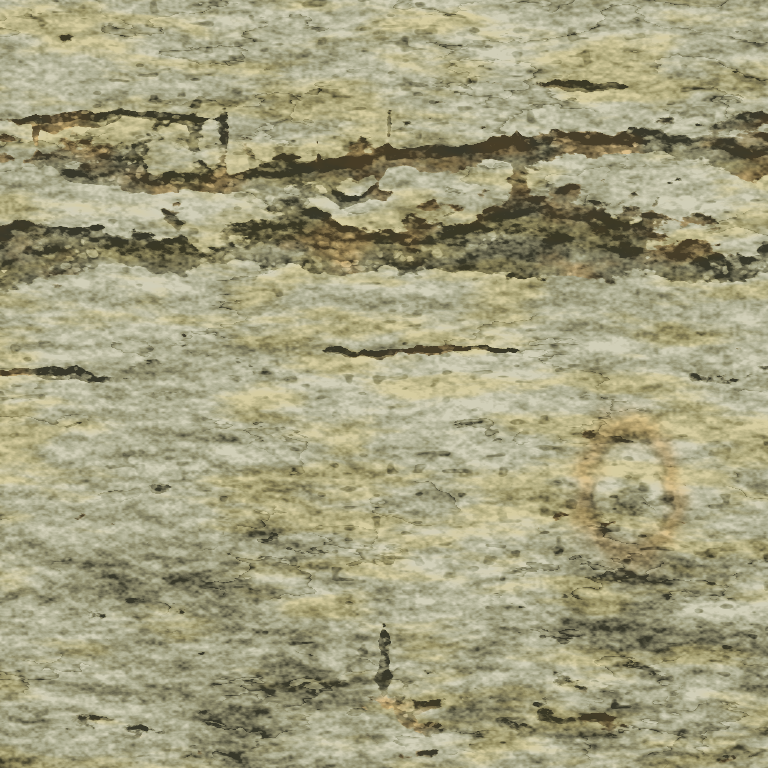
This texture is drawn by a WebGL 2 fragment shader. Its source:

```glsl
#version 300 es
precision highp float;
// Weathered tree bark: pale streaked plates, gravelly fissures, olive stains and a knot.

#define BRIGHTNESS 0.83
#define GRAIN 0.56
#define STREAKS 0.62
#define MOTTLE 0.50
#define STAIN 0.32
#define RELIEF 1.10
#define ROUGHNESS 1.25
#define LEDGE_SHADOW 0.45
#define CRACK_DARKNESS 0.50
#define KNOT_CENTRE vec2(0.82, 0.355)
#define KNOT_SIZE vec2(0.052, 0.085)
#define OCHRE vec3(0.76, 0.61, 0.37)

uniform vec2 u_resolution;
out vec4 fragColor;

float hash(vec2 p) {
  return fract(sin(dot(p, vec2(127.1, 311.7))) * 43758.545);
}

float noise(vec2 p) {
  vec2 i = floor(p), f = fract(p);
  f = f * f * (3.0 - 2.0 * f);
  return mix(mix(hash(i), hash(i + vec2(1, 0)), f.x),
             mix(hash(i + vec2(0, 1)), hash(i + vec2(1, 1)), f.x), f.y);
}

// Fractal noise, centred on zero.
float fbm(vec2 p) {
  float sum = 0.0, amp = 0.5;
  for (int i = 0; i < 5; i++) {
    sum += amp * (noise(p) - 0.5);
    p = mat2(1.94, 0.42, -0.42, 1.99) * p + 7.3;
    amp *= 0.55;
  }
  return sum;
}

float bump(float v, float centre, float width) {
  float d = (v - centre) / width;
  return exp(-d * d);
}

float groove(vec2 p, vec2 centre, vec2 size) {
  return bump(p.x, centre.x, size.x) * bump(p.y, centre.y, size.y);
}

// Positive where the surface has broken away below the plates.
float fissureDepth(vec2 p) {
  float rough = ROUGHNESS * fbm(p * vec2(8.0, 19.0)) + 0.65 * fbm(p * vec2(34.0, 60.0) + 2.0);
  p.y += 0.04 * fbm(p * vec2(5.0, 8.0)) + 0.014 * fbm(p * vec2(30.0, 22.0));
  float upperLine = 0.790 + 0.018 * sin(p.x * 6.0 + 3.2);
  float band = smoothstep(0.62, 0.68, p.y) * smoothstep(0.90, 0.82, p.y);
  float d = 0.24 * band;
  d += 0.62 * bump(p.y, 0.672, 0.034);
  d += 0.52 * bump(p.y, upperLine, 0.014);
  d += 0.50 * groove(p, vec2(0.12, 0.842), vec2(0.20, 0.007));
  // Upright breaks that split the band into plates.
  float split = abs(noise(p * vec2(11.0, 6.0)) - 0.5);
  d += 0.26 * band * smoothstep(0.08, 0.0, split);
  // Broken ground along the lower edge.
  d += 0.21 * smoothstep(0.26, 0.08, p.y) * smoothstep(0.3, 0.6, p.x);
  d += 0.42 * groove(p, vec2(0.10, 0.03), vec2(0.30, 0.035));
  // Larger single cracks.
  d += 0.66 * groove(p, vec2(0.06, 0.515), vec2(0.13, 0.008));
  d += 0.66 * groove(p - vec2(0.0, 0.2 * (p.x - 0.92)), vec2(0.92, 0.495), vec2(0.13, 0.014));
  d += 0.58 * groove(p, vec2(0.52, 0.545), vec2(0.17, 0.005));
  d += 0.62 * groove(p, vec2(0.74, 0.885), vec2(0.19, 0.007));
  d += 0.70 * groove(p, vec2(0.21, 0.370), vec2(0.06, 0.010));
  d += 0.66 * groove(p, vec2(0.50, 0.160), vec2(0.008, 0.06));
  return d + rough - 0.46;
}

// Rounded grit of mixed size: bright in a pebble, zero between pebbles.
float pebbles(vec2 p) {
  p += 0.9 * vec2(fbm(p * 0.9), fbm(p * 0.9 + 9.0));
  vec2 cell = floor(p);
  float light = 0.0;
  for (int j = -1; j <= 1; j++)
    for (int i = -1; i <= 1; i++) {
      vec2 c = cell + vec2(i, j);
      vec2 seed = c + vec2(hash(c), hash(c + 31.4));
      float size = 0.2 + 0.4 * hash(c + 8.2);
      light = max(light, smoothstep(size, size - 0.2, length(p - seed)) * (0.4 + 0.6 * hash(c + 4.6)));
    }
  return light;
}

vec3 barkColour(float t) {
  vec3 c = mix(vec3(0.22, 0.22, 0.165), vec3(0.45, 0.44, 0.34), clamp(t / 0.28, 0.0, 1.0));
  c = mix(c, vec3(0.58, 0.57, 0.44), clamp((t - 0.28) / 0.22, 0.0, 1.0));
  c = mix(c, vec3(0.67, 0.67, 0.56), clamp((t - 0.50) / 0.20, 0.0, 1.0));
  return mix(c, vec3(0.82, 0.81, 0.72), clamp((t - 0.70) / 0.38, 0.0, 1.0));
}

void main() {
  vec2 p = gl_FragCoord.xy / u_resolution;
  vec2 q = p + vec2(0.0, 0.03 * fbm(p * vec2(4.0, 6.0)));
  float fine = fbm(p * vec2(75.0, 120.0)) + 0.6 * (noise(p * vec2(230.0, 300.0)) - 0.5);
  float patches = fbm(p * vec2(5.0, 10.0) + 3.0);
  float lower = smoothstep(0.46, 0.20, p.y);

  // Plate surface: mottling, long streaks, lit ripples and olive stains.
  float tone = BRIGHTNESS + MOTTLE * patches + STREAKS * fbm(q * vec2(9.0, 52.0)) + GRAIN * fine;
  vec2 ripple = vec2(20.0, 50.0);
  tone += RELIEF * (fbm(q * ripple) - fbm((q + vec2(0.002, 0.005)) * ripple));
  float stain = smoothstep(-0.08, 0.18, fbm(p * vec2(13.0, 18.0) + 11.0) + 0.5 * fbm(p * 5.0));
  tone -= STAIN * (stain + 0.15) * (0.25 + 0.75 * lower);

  // Short ragged cracks: sharp on one side, fading on the other.
  float step1 = fbm(q * vec2(11.0, 30.0) + 17.0) - 0.04;
  float crack = smoothstep(-0.006, 0.008, step1) * exp(-30.0 * max(step1, 0.0));
  float region = 0.09 * smoothstep(0.60, 0.70, p.y) + 0.09 * lower * smoothstep(0.2, 0.6, p.x);
  tone -= CRACK_DARKNESS * crack * smoothstep(0.02, 0.16, fbm(p * vec2(10.0, 16.0) + 29.0) + region);
  tone -= 0.35 * smoothstep(0.76, 0.88, noise(q * vec2(55.0, 130.0))) * smoothstep(-0.1, 0.1, patches);

  // Fissure floor with grit, and shadow under the ledge above it.
  float depth = fissureDepth(p);
  float above = fissureDepth(p + vec2(0.002, 0.007));
  float sunken = smoothstep(-0.02, 0.05, depth);
  float grit = pebbles(q * vec2(64.0, 92.0)) * smoothstep(-0.10, 0.12, fbm(p * vec2(11.0, 18.0) + 5.0));
  float bed = 0.32 + 0.60 * grit + GRAIN * fine + 0.9 * fbm(p * vec2(28.0, 55.0));
  tone = mix(tone, bed, sunken);
  tone -= LEDGE_SHADOW * sunken * smoothstep(0.03, 0.22, depth - above);
  tone += 0.4 * clamp(above - depth, -0.3, 0.3) * (1.0 - sunken);

  // Knot: pale heart, dark inner rim, ochre halo.
  vec2 k = (p - KNOT_CENTRE) / KNOT_SIZE;
  float r = length(k) + 0.8 * fbm(p * 18.0);
  float halo = bump(r, 1.05, 0.28);
  tone += 0.12 * bump(r, 0.5, 0.25) - 0.26 * bump(r, 0.82, 0.10) - 0.34 * bump(r, 0.0, 0.22) - 0.12 * halo;

  vec3 colour = barkColour(tone);
  float warm = smoothstep(-0.08, 0.20, fbm(q * vec2(9.0, 34.0) + 21.0) + 0.4 * patches);
  colour *= mix(vec3(1.0), vec3(1.03, 0.99, 0.85), 0.85 * warm);
  float rust = sunken * smoothstep(-0.05, 0.18, fbm(p * vec2(9.0, 16.0) + 40.0)) + 0.75 * halo;
  colour = mix(colour, OCHRE * (0.42 + 0.75 * clamp(tone, 0.0, 1.0)), clamp(0.6 * rust, 0.0, 0.65));
  fragColor = vec4(colour, 1.0);
}
```
